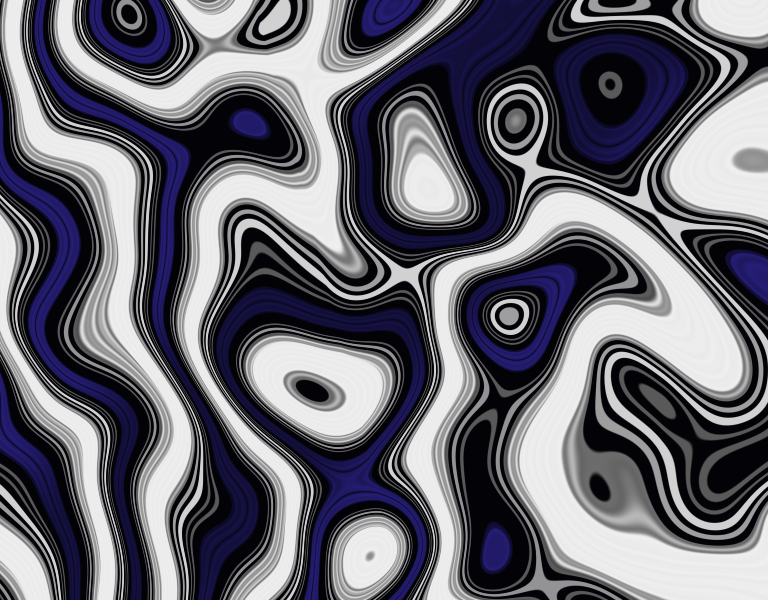
This background is drawn by a Shadertoy shader. Its source:

```glsl
// Liquid marbled contour bands in black, white, grey and deep blue.

const vec3 BLACK = vec3(0.012, 0.012, 0.028);
const vec3 DARK_BLUE = vec3(0.06, 0.05, 0.20);
const vec3 BLUE = vec3(0.135, 0.105, 0.42);
const float WHITE = 0.925;
const float LIGHT_GREY = 0.66;
const float DARK_GREY = 0.35;
const float GOLDEN_ANGLE = 2.39996;

// Bends the plane so that the contours meander.
vec2 warp(vec2 p, float amount) {
    p += amount * sin(p.yx * vec2(9.0, 7.5) + vec2(1.3, 4.1));
    p += amount * 0.35 * sin(p.yx * vec2(27.0, 23.0) + vec2(2.7, 0.6));
    return p;
}

// Layered plane waves; every layer adds the same steepness.
float waves(vec2 p, float steepness) {
    float sum = 0.0;
    for (int i = 0; i < 9; i++) {
        float n = float(i);
        float angle = n * GOLDEN_ANGLE + 0.4;
        float frequency = 8.0 + 2.3 * n;
        float phase = 1.7 * n * n + 0.8;
        sum += sin(dot(p, vec2(cos(angle), sin(angle))) * frequency + phase) / frequency;
    }
    return sum * steepness;
}

// Height whose whole-number steps repeat the band sequence.
float height(vec2 p) {
    float relief = waves(warp(p, 0.035), 3.1);
    float across = p.x + 0.25 * (p.y - 0.5);
    float slope = 5.5 * pow(max(0.55 - across, 0.0), 1.3);
    float calm = mix(0.55, 1.0, smoothstep(0.1, 0.5, across));
    float flow = 0.2 + slope + relief * calm;
    float plateau = smoothstep(0.75, 1.1, p.x) * (1.0 - smoothstep(0.7, 1.05, p.y));
    return mix(flow, 0.64 + 0.5 * relief, plateau);
}

float band(float t, float start, float end, float soft) {
    return smoothstep(start - soft, start + soft, t)
         - smoothstep(end - soft, end + soft, t);
}

// Fine streaks that fade where they become too narrow to resolve.
float streaks(float t, float width) {
    float coarse = sin(t * 125.0) * exp(-pow(125.0 * width, 2.0) * 0.06);
    float fine = sin(t * 223.0 + 1.0) * exp(-pow(223.0 * width, 2.0) * 0.06);
    return 0.6 * coarse + 0.4 * fine;
}

vec3 bandColour(float t, float width, float blueAmount, float fullness) {
    float edge = 0.001 + 0.5 * width;
    float grain = streaks(t, width);

    // Blue layers with dark veins inside the black part.
    float glow = band(t, 0.045, 0.225, edge) * mix(0.4, 1.0, blueAmount);
    vec3 colour = mix(BLACK, DARK_BLUE * (1.0 + 0.3 * grain), glow);
    float blue = band(t, 0.06, 0.135, edge) + band(t, 0.147, 0.21, edge);
    colour = mix(colour, BLUE * (1.0 + 0.12 * grain), blue * blueAmount);

    // Bundles of grey hairlines on both sides of the ribbon.
    float faint = band(t, 0.275, 0.29, edge) + band(t, 0.31, 0.322, edge) + band(t, 0.935, 0.95, edge);
    colour = mix(colour, vec3(DARK_GREY), faint);
    float bright = band(t, 0.35, 0.38, edge) + 0.75 * band(t, 0.402, 0.425, edge)
                 + 0.7 * band(t, 0.885, 0.91, edge);
    colour = mix(colour, vec3(0.82), bright);

    // Streaked grey shoulders, darker away from the ribbon.
    float shoulder = band(t, 0.455, 0.86, edge);
    float shade = mix(DARK_GREY, LIGHT_GREY, band(t, 0.47, 0.835, edge + 0.006));
    colour = mix(colour, vec3(shade * (1.0 + 0.34 * grain)), shoulder);

    // White ribbon of changing breadth with a thin rounded rim.
    float ribbon = band(t, 0.505, mix(0.66, 0.77, fullness), edge + 0.003);
    return mix(colour, vec3(WHITE + 0.012 * grain), ribbon);
}

void mainImage(out vec4 fragColor, in vec2 fragCoord) {
    vec2 p = fragCoord / iResolution.y;
    float h = height(p);
    float width = length(vec2(dFdx(h), dFdy(h)));
    float region = 0.5 + 0.5 * sin(4.0 * p.y - 4.5 * p.x - 1.0);
    float blueAmount = mix(0.35, 1.0, smoothstep(0.1, 0.5, region));
    float fullness = 0.5 + 0.5 * sin(7.0 * p.x + 1.0) * sin(6.0 * p.y + 2.0);
    fullness = mix(fullness, 1.0, smoothstep(0.7, 1.0, p.x));
    fragColor = vec4(bandColour(fract(h), width, blueAmount, fullness), 1.0);
}
```
